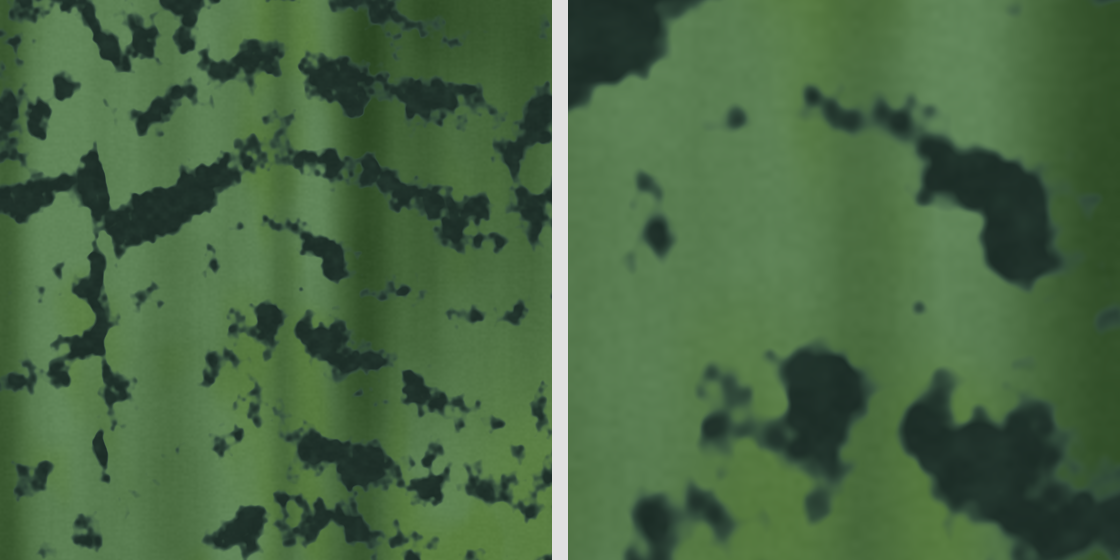
Left: the whole. Right: its middle third, enlarged.
A Shadertoy shader for this texture:

```glsl
// Mottled green leaf: soft lengthwise folds of light under ragged dark blotches.
// Blotches come from a chevron stripe field, broken up by cluster noise and
// frayed by fractal noise, then cut at two levels for a halo and a dark core.

const vec3 LEAF_SHADE  = vec3(0.17, 0.28, 0.14);
const vec3 LEAF_MID    = vec3(0.27, 0.40, 0.23);
const vec3 LEAF_PALE   = vec3(0.37, 0.515, 0.34);
const vec3 LEAF_YELLOW = vec3(0.345, 0.49, 0.25);
const vec3 BLOTCH_HALO = vec3(0.22, 0.33, 0.27);
const vec3 BLOTCH_CORE = vec3(0.115, 0.18, 0.155);

const float BAND_PERIOD  = 0.165; // vertical distance between chevrons
const float BAND_PHASE   = 0.42;
const float SPINE_X      = 0.18;  // thin broken line along the leaf
const float SPINE_BLEND  = 0.025; // half width of the step across the spine
const float APEX_X       = 0.48;  // top of the chevrons
const float VALLEY_X     = 0.92;
const float BAND_GAIN    = 0.39;
const float CLUSTER_GAIN = 0.58;
const float FRAY_GAIN    = 1.05;
const float SPINE_GAIN   = 0.40;
const float HALO_LEVEL   = 0.685;
const float CORE_LEVEL   = 0.755;
const float HALO_SOFT    = 0.07;
const float CORE_SOFT    = 0.08;
const float GRAIN        = 0.016;

float hash(vec2 p) {
    return fract(sin(dot(p, vec2(127.1, 311.7))) * 43758.5453);
}

float noise(vec2 p) {
    vec2 i = floor(p), f = fract(p);
    f = f * f * (3.0 - 2.0 * f);
    return mix(mix(hash(i), hash(i + vec2(1, 0)), f.x),
               mix(hash(i + vec2(0, 1)), hash(i + vec2(1, 1)), f.x), f.y);
}

// Three octaves of noise in 0..1, each turned and doubled
float fbm(vec2 p) {
    float sum = 0.0, total = 0.0, amp = 1.0;
    for (int i = 0; i < 3; i++) {
        sum += amp * noise(p);
        total += amp;
        p = mat2(1.6, 1.2, -1.2, 1.6) * p + 17.3;
        amp *= 0.58;
    }
    return sum / total;
}

float bump(float x, float centre, float width) {
    float d = (x - centre) / width;
    return exp(-d * d);
}

// Height of a chevron at x: rises to the apex, falls to the valley, rises again
float chevron(float x) {
    float left = 0.5 * x + 0.03;
    float roof = min(0.5 * (x - SPINE_X), 0.15 - 0.3 * (x - APEX_X));
    float right = max(roof, 0.018 + 0.6 * (x - VALLEY_X));
    return mix(left, right, smoothstep(SPINE_X - SPINE_BLEND, SPINE_X + SPINE_BLEND, x));
}

// Blotch strength, to be cut at the halo and core levels
float blotchField(vec2 p) {
    vec2 warp = vec2(noise(p * 7.0 + 3.1), noise(p * 7.0 + 41.7)) - 0.5;
    vec2 q = p + 0.055 * warp;
    float v = (q.y - chevron(q.x) - BAND_PHASE) / BAND_PERIOD;
    float band = 0.5 + 0.5 * cos(6.2832 * v);
    float cluster = noise(vec2(q.x * 6.5 + 2.0, v * 1.2 + 9.0));
    float fray = fbm(p * vec2(27.0, 25.0)) - 0.5;

    float lineX = SPINE_X + 0.025 * (0.4 - p.y) + 0.012 * warp.x
                + 0.016 * (noise(p * 42.0 + 5.0) - 0.5);
    float gaps = smoothstep(0.0, 0.5, noise(vec2(p.y * 11.0, 5.5)));
    float extent = smoothstep(0.06, 0.14, p.y) * smoothstep(0.86, 0.72, p.y);
    float spine = bump(p.x, lineX, 0.013) * gaps * extent;

    return BAND_GAIN * band + CLUSTER_GAIN * cluster + FRAY_GAIN * fray
         + SPINE_GAIN * spine;
}

// Leaf colour: lengthwise folds, slow tint drift, faint fibres
vec3 leafColour(vec2 p) {
    float x = p.x + 0.02 * (noise(p * 3.0) - 0.5);
    float light = 1.03 + 0.32 * (noise(vec2(x * 17.0, p.y * 1.5)) - 0.5)
                + 0.30 * (fbm(p * 5.0 + 8.0) - 0.5);
    light -= 0.72 * bump(x, 0.65, 0.06);
    light -= 0.32 * bump(x, 0.505, 0.025);
    light -= 0.60 * bump(x, 0.0, 0.045);
    light -= 0.30 * bump(x, 0.30, 0.07);
    light -= 0.48 * smoothstep(0.58, 0.70, x) * smoothstep(0.05, 0.60, p.y);
    light -= 0.30 * smoothstep(0.6, 0.85, x) * smoothstep(0.7, 1.0, p.y);
    light += 0.10 * bump(x, 0.56, 0.03);
    light += 0.05 * (noise(p * vec2(140.0, 12.0)) - 0.5);
    light = clamp(light, 0.0, 1.05);

    float yellow = smoothstep(0.46, 0.72, fbm(p * vec2(6.0, 3.5) + 23.0));
    yellow = max(yellow, 0.9 * smoothstep(0.72, 0.95, x) * smoothstep(0.6, 0.1, p.y));
    vec3 bright = mix(LEAF_PALE, LEAF_YELLOW, yellow);
    return light < 0.5 ? mix(LEAF_SHADE, LEAF_MID, light * 2.0)
                       : mix(LEAF_MID, bright, light * 2.0 - 1.0);
}

void mainImage(out vec4 fragColor, in vec2 fragCoord) {
    vec2 p = fragCoord / iResolution.y;
    float field = blotchField(p);

    // Dark cores with bluish, slightly see-through rims
    float mottle = noise(p * 75.0 + 31.0);
    vec3 core = mix(BLOTCH_CORE, BLOTCH_HALO, 0.25 * mottle * mottle);
    vec3 col = leafColour(p);
    col = mix(col, BLOTCH_HALO, 0.85 * smoothstep(HALO_LEVEL - HALO_SOFT, HALO_LEVEL + HALO_SOFT, field));
    col = mix(col, core, smoothstep(CORE_LEVEL - CORE_SOFT, CORE_LEVEL + CORE_SOFT, field));

    // Fine crosswise grain
    float grain = noise(p * vec2(90.0, 210.0)) + noise(p * vec2(230.0, 190.0) + 7.0) - 1.0;
    col += GRAIN * grain * (0.4 + col.g);
    fragColor = vec4(col, 1.0);
}
```
